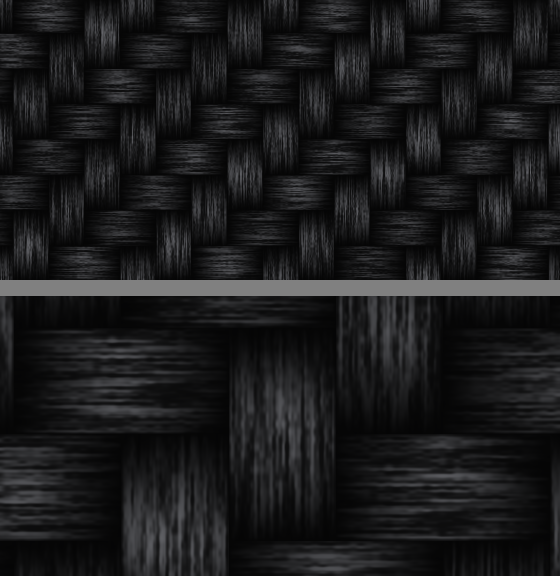
Top, the full canvas; bottom, a detail of the centre.
Reproduce this pattern procedurally as a WebGL 2 fragment shader.

```glsl
#version 300 es
precision highp float;

uniform vec2 u_resolution;
out vec4 fragColor;

// Lengths are fractions of the canvas height
const vec2 CELL = vec2(0.1274, 0.1266);
const vec2 WEAVE_ORIGIN = vec2(0.0469, -0.0044);
const float FLOAT_CELLS = 2.0;      // cells a tow passes over
const float REPEAT_CELLS = 4.0;     // cells in one twill repeat

const float FIBRES = 34.0;          // fibres across one tow
const float STREAKS = 4.0;          // streak lengths along one tow
const float RAGGED = 0.09;          // shift of the sheen between fibres
const float SEAM = 0.035;           // dark gap, in cells
const float TOW_VARIATION = 0.3;
const float WARP_GAIN = 1.08;
const float WEFT_GAIN = 0.92;

const vec3 SHADOW = vec3(0.022, 0.022, 0.023);
const vec3 SHEEN = vec3(0.222, 0.224, 0.234);
const float PI = 3.14159;

float hash(vec2 p) {
    vec3 q = fract(p.xyx * vec3(0.1031, 0.1030, 0.0973));
    q += dot(q, q.yzx + 33.33);
    return fract((q.x + q.y) * q.z);
}

float noise(vec2 p) {
    vec2 i = floor(p);
    vec2 f = fract(p);
    f = f * f * (3.0 - 2.0 * f);
    float low = mix(hash(i), hash(i + vec2(1.0, 0.0)), f.x);
    float high = mix(hash(i + vec2(0.0, 1.0)), hash(i + 1.0), f.x);
    return mix(low, high, f.y);
}

// x runs across the fibres, y along them
float fibreStreaks(vec2 p, vec2 seed) {
    vec2 q = p * vec2(FIBRES, STREAKS) + seed;
    float fine = noise(q);
    float broad = noise(q * vec2(0.37, 0.6) + 51.7);
    float grain = noise(q * vec2(1.0, 7.0) + 17.3);
    return 0.5 * fine + 0.28 * broad + 0.22 * grain;
}

void main() {
    vec2 p = (gl_FragCoord.xy / u_resolution.y - WEAVE_ORIGIN) / CELL;
    vec2 cell = floor(p);
    vec2 local = p - cell;

    // Twill: each row steps the two-over, two-under order by one cell
    float phase = mod(cell.x - cell.y + 1.0, REPEAT_CELLS);
    bool isWarp = phase < FLOAT_CELLS;
    float across, along;
    vec2 tow;
    if (isWarp) {
        across = local.x;
        along = (phase + 1.0 - local.y) / FLOAT_CELLS;
        tow = vec2(cell.x, cell.y + phase);
    } else {
        float part = phase - FLOAT_CELLS;
        across = local.y;
        along = (part + local.x) / FLOAT_CELLS;
        tow = vec2(cell.x - part, cell.y);
    }

    // Fibres, seeded separately for each tow
    vec2 towKey = tow + (isWarp ? 40.0 : 90.0);
    float towRandom = hash(towKey);
    vec2 seed = 200.0 * vec2(towRandom, hash(towKey + 23.0));
    float streak = fibreStreaks(vec2(across, along), seed);
    float contrast = smoothstep(0.2, 0.85, streak);

    // Sheen on the crown of the tow, with ragged ends
    float shift = RAGGED * (noise(vec2(across * FIBRES * 0.7, 3.0) + seed) - 0.5);
    float crown = sin(PI * clamp(along + shift, 0.0, 1.0));
    float body = pow(crown, 1.3);
    float glint = pow(crown, 8.0);
    float light = body * (0.2 + 0.95 * contrast) + 0.22 * glint * contrast;

    // Rounded sides and dark, softened seams
    float side = 0.72 + 0.28 * sin(PI * across);
    float pixel = 1.0 / (u_resolution.y * CELL.y);
    float edge = min(across, 1.0 - across);
    float tip = FLOAT_CELLS * min(along, 1.0 - along);
    float seam = smoothstep(0.0, max(SEAM, 1.5 * pixel), min(edge, tip));
    side *= mix(0.25, 1.0, seam);

    float gain = isWarp ? WARP_GAIN : WEFT_GAIN;
    gain *= 1.0 + TOW_VARIATION * (towRandom - 0.5);
    vec3 colour = mix(SHADOW, SHEEN, light * side * gain);
    colour *= 0.8 + 0.4 * streak;
    fragColor = vec4(colour, 1.0);
}
```
